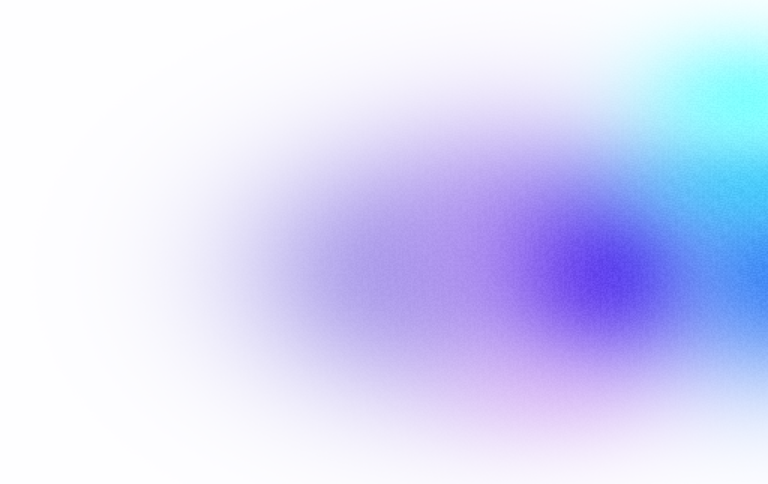
Write a WebGL 2 fragment shader that draws this background.

```glsl
#version 300 es
precision highp float;
// Soft violet, blue and cyan glows on white, with fine film grain.

#define GRAIN_CELLS 322.0   // grain cells per canvas height
#define GRAIN_AMOUNT 0.09   // grain strength in fully tinted areas
#define PAPER vec3(0.996, 0.996, 1.0)
#define HAZE vec3(0.66, 0.62, 0.91)
#define VIOLET vec3(0.70, 0.58, 0.94)
#define PINK vec3(0.88, 0.68, 0.96)
#define INDIGO vec3(0.40, 0.22, 0.93)
#define BLUE vec3(0.25, 0.52, 0.96)
#define SKY vec3(0.25, 0.75, 0.98)
#define CYAN vec3(0.50, 1.0, 1.0)

uniform vec2 u_resolution;
out vec4 fragColor;

float hash(vec2 p) {
  return fract(sin(dot(p, vec2(127.1, 311.7))) * 43758.5453);
}

// Smoothly interpolated hash, so the grain scales with the canvas
float grain(vec2 p) {
  vec2 cell = floor(p), f = fract(p);
  f = f * f * (3.0 - 2.0 * f);
  float low = mix(hash(cell), hash(cell + vec2(1.0, 0.0)), f.x);
  float high = mix(hash(cell + vec2(0.0, 1.0)), hash(cell + 1.0), f.x);
  return mix(low, high, f.y);
}

// Elliptical Gaussian falloff: 1 at the center, 1/e at the radii
float glow(vec2 p, vec2 center, vec2 radii) {
  vec2 q = (p - center) / radii;
  return exp(-dot(q, q));
}

void main() {
  // Canvas height is one unit; x keeps the reference 512:322 proportions
  vec2 p = gl_FragCoord.xy / u_resolution * vec2(512.0 / 322.0, 1.0);

  // Wide pale body, fading out to the left
  vec3 color = PAPER;
  color = mix(color, HAZE, glow(p, vec2(0.85, 0.44), vec2(0.34, 0.24)));
  color = mix(color, VIOLET, glow(p, vec2(1.10, 0.48), vec2(0.30, 0.25)));
  color = mix(color, PINK, 0.4 * glow(p, vec2(1.15, 0.20), vec2(0.25, 0.13)));

  // Saturated core and the blue right edge
  color = mix(color, INDIGO, glow(p, vec2(1.276, 0.44), vec2(0.20, 0.17)));
  color = mix(color, BLUE, glow(p, vec2(1.62, 0.45), vec2(0.25, 0.23)));

  // Cyan light in the upper right, sky blue beneath it
  color = mix(color, SKY, glow(p, vec2(1.60, 0.62), vec2(0.28, 0.12)));
  color = mix(color, CYAN, glow(p, vec2(1.56, 0.79), vec2(0.22, 0.135)));

  // Grain grows with the depth of the tint
  float tint = 1.0 - min(color.r, color.g);
  float speckle = grain(p * GRAIN_CELLS - 0.5) - 0.5;
  color += GRAIN_AMOUNT * tint * speckle;

  fragColor = vec4(clamp(color, 0.0, 1.0), 1.0);
}
```
